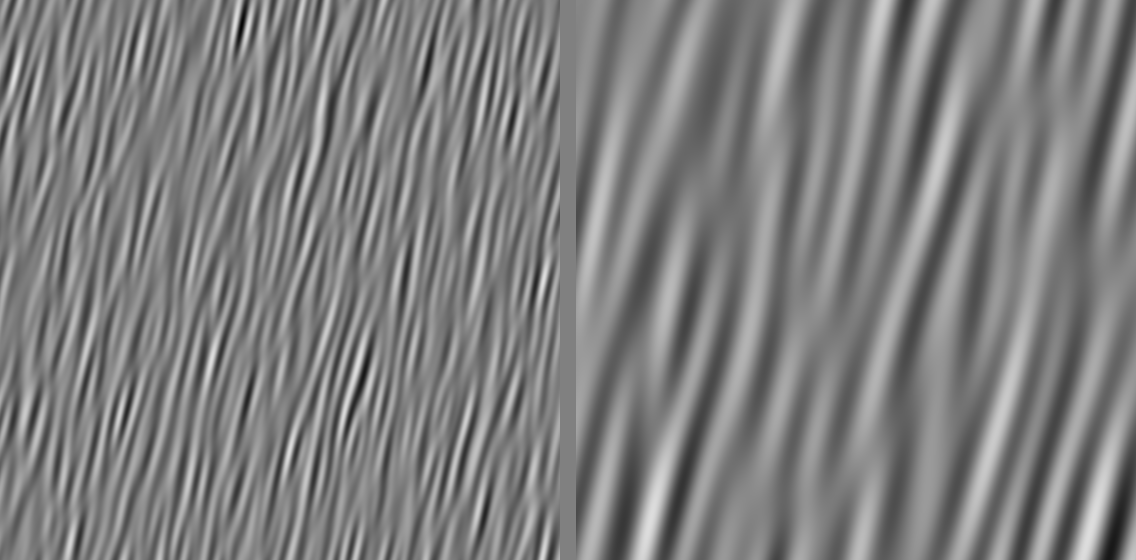
Left: the whole. Right: its middle third, enlarged.
This texture is drawn by a WebGL 1 fragment shader. Its source:

```glsl
precision highp float;

uniform vec2 u_resolution;

const float TAU = 6.2831853;

vec4 hash4(vec3 key) {
  vec4 q = fract(key.xyzx * vec4(0.1031, 0.1030, 0.0973, 0.1099));
  q += dot(q, q.wzxy + 33.33);
  return fract((q.xxyz + q.yzzw) * q.zywx);
}

// Cellular noise: every cell scatters short wave packets with a soft oval window
float streakNoise(vec2 p) {
  vec2 cellSize = vec2(0.05, 0.14);
  vec2 cell = floor(p / cellSize);
  vec2 local = p / cellSize - cell;
  float sum = 0.0;
  for (int j = -1; j <= 1; j++) {
    for (int i = -1; i <= 1; i++) {
      vec2 neighbor = vec2(float(i), float(j));
      for (int k = 0; k < 6; k++) {
        vec3 key = vec3(cell + neighbor + 71.0, float(k) * 7.0 + 3.0);
        vec4 rnd = hash4(key);
        vec2 offset = local - neighbor - rnd.xy;
        float window = max(0.0, 1.0 - dot(offset, offset));
        vec2 d = offset * cellSize;
        float frequency = mix(20.0, 45.0, rnd.z);
        float tilt = 0.16 * (hash4(key + 37.0).x - 0.5);
        float wave = cos(TAU * (frequency * (d.x + tilt * d.y) + rnd.w));
        sum += window * window * window * wave;
      }
    }
  }
  return sum;
}

void main() {
  vec2 uv = gl_FragCoord.xy / min(u_resolution.x, u_resolution.y);

  // Axes across and along the leaning streaks
  float lean = 0.215;
  vec2 along = vec2(sin(lean), cos(lean));
  vec2 across = vec2(along.y, -along.x);
  vec2 p = vec2(dot(uv, across), dot(uv, along));

  float gray = 0.498 + 0.102 * streakNoise(p);
  gl_FragColor = vec4(vec3(clamp(gray, 0.0, 1.0)), 1.0);
}
```
